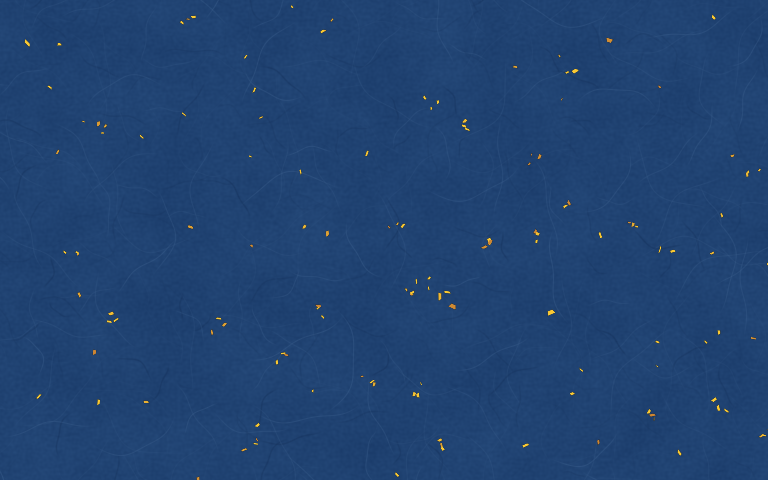
A WebGL 1 fragment shader for this texture:

```glsl
precision highp float;
// Indigo handmade paper: a softly mottled blue sheet with fine curved fibres,
// pale and dark, sprinkled with small angular flecks of gold leaf.
// Fibres and flecks are scattered over jittered cells; mottling is gradient noise.

uniform vec2 u_resolution;

#define PAPER vec3(0.124, 0.260, 0.446)
#define PALE_FIBRE vec3(0.23, 0.37, 0.55)
#define DARK_FIBRE vec3(0.075, 0.185, 0.35)
#define GOLD vec3(0.98, 0.79, 0.20)
#define COPPER vec3(0.80, 0.52, 0.20)
#define FIBRE_CELL 0.16
#define FIBRE_WIDTH 0.0011
#define FIBRE_STRENGTH 0.42
#define FLECK_CELL 0.115
#define FLECK_SIZE 0.0042
#define MOTTLE 0.022
#define GRAIN 0.022

const float TAU = 6.28319;

vec4 hash4(vec2 cell, float seed) {
  vec4 h = fract(vec4(cell.xyx, seed) * vec4(0.1031, 0.1030, 0.0973, 0.1099));
  h += dot(h, h.wzxy + 33.33);
  return fract((h.xxyz + h.yzzw) * h.zywx);
}

vec2 rotate(vec2 v, float angle) {
  float c = cos(angle), s = sin(angle);
  return vec2(c * v.x + s * v.y, c * v.y - s * v.x);
}

float cornerSlope(vec2 corner, vec2 offset) {
  float angle = TAU * hash4(corner, 7.0).x;
  return dot(vec2(cos(angle), sin(angle)), offset);
}

float gradientNoise(vec2 p) {
  vec2 i = floor(p), f = p - i;
  vec2 w = f * f * f * (f * (f * 6.0 - 15.0) + 10.0);
  float low = mix(cornerSlope(i, f),
                  cornerSlope(i + vec2(1, 0), f - vec2(1, 0)), w.x);
  float high = mix(cornerSlope(i + vec2(0, 1), f - vec2(0, 1)),
                   cornerSlope(i + vec2(1, 1), f - vec2(1, 1)), w.x);
  return mix(low, high, w.y);
}

float coverage(float dist, float pixel) {
  return clamp(0.5 - dist / pixel, 0.0, 1.0);
}

// One bent, slightly wavy hair per cell, fading towards its ends.
float fibres(vec2 p, float layer, float width, float reach, float pixel) {
  vec2 home = floor(p / FIBRE_CELL);
  float sum = 0.0;
  for (int j = -1; j <= 1; j++) {
    for (int i = -1; i <= 1; i++) {
      vec2 cell = home + vec2(i, j);
      vec4 a = hash4(cell, layer + 11.0);
      vec4 b = hash4(cell, layer + 47.0);
      vec2 q = rotate(p - (cell + a.xy) * FIBRE_CELL, TAU * a.z);
      float halfLength = reach * mix(0.35, 1.0, a.w);
      float t = q.x / halfLength;
      float bend = (b.x - 0.5) * 1.1 * halfLength;
      float wave = 0.05 * halfLength;
      float phase = 5.0 * t + TAU * b.y;
      float curve = bend * (t * t - 0.3) + wave * sin(phase);
      float slope = (2.0 * bend * t + 5.0 * wave * cos(phase)) / halfLength;
      float dist = abs(q.y - curve) / sqrt(1.0 + slope * slope);
      float fade = 1.0 - smoothstep(0.55, 1.0, abs(t));
      sum += coverage(dist - width, pixel) * fade * mix(0.15, 1.0, b.z * b.z);
    }
  }
  return min(sum, 1.0);
}

// Small groups of irregular four-sided chips: rgb is colour, a is coverage.
vec4 flecks(vec2 p, float pixel) {
  vec2 home = floor(p / FLECK_CELL);
  vec4 result = vec4(0.0);
  for (int j = -1; j <= 1; j++) {
    for (int i = -1; i <= 1; i++) {
      vec2 cell = home + vec2(i, j);
      vec4 group = hash4(cell, 83.0);
      for (int k = 0; k < 3; k++) {
        vec4 a = hash4(cell, float(k) + 101.0);
        vec4 b = hash4(cell, float(k) + 131.0);
        float present = step(group.z, k == 0 ? 0.58 : 0.17);
        vec2 centre = (cell + group.xy + (a.xy - 0.5) * 0.32) * FLECK_CELL;
        float size = FLECK_SIZE * mix(0.65, 1.25, a.w) * (1.0 + 0.9 * pow(group.w, 8.0));
        vec2 q = rotate(p - centre, TAU * a.z) / size;
        float chip = max(abs(q.x + 0.5 * (b.x - 0.5) * q.y) - 1.1,
                         abs(q.y + 0.8 * (b.y - 0.5) * q.x) - mix(0.35, 0.75, b.z));
        chip = max(chip, dot(q, vec2(0.75, 0.66)) - 0.75);
        float cover = present * coverage(chip * size, pixel);
        vec3 tint = mix(COPPER, GOLD, smoothstep(0.0, 0.55, b.w));
        result = mix(result, vec4(tint, 1.0), cover);
      }
    }
  }
  return result;
}

void main() {
  float pixel = 1.0 / u_resolution.y;
  vec2 p = gl_FragCoord.xy * pixel;

  // Paper body: cloudy pulp and fine tooth.
  float cloud = gradientNoise(p * 7.0) + 0.6 * gradientNoise(p * 23.0 + 9.0);
  float tooth = gradientNoise(p * 130.0) + 0.6 * gradientNoise(p * vec2(60.0, 150.0) + 31.0);
  vec3 colour = PAPER + vec3(0.7, 0.9, 1.0) * (MOTTLE * cloud + GRAIN * tooth);

  // Embedded fibres, dark ones shorter and softer.
  for (int n = 0; n < 4; n++) {
    float layer = float(n);
    vec2 shifted = p + vec2(0.37, 0.61) * layer + 3.0;
    float dark = fibres(shifted, layer + 20.0, FIBRE_WIDTH * 1.3, 0.075, pixel * 1.4);
    float pale = fibres(shifted + 0.07, layer, FIBRE_WIDTH, 0.125, pixel);
    colour = mix(colour, DARK_FIBRE, FIBRE_STRENGTH * dark);
    colour = mix(colour, PALE_FIBRE, FIBRE_STRENGTH * pale);
  }

  // Gold leaf on top.
  vec4 leaf = flecks(p + 5.0, pixel);
  gl_FragColor = vec4(mix(colour, leaf.rgb, leaf.a), 1.0);
}
```
